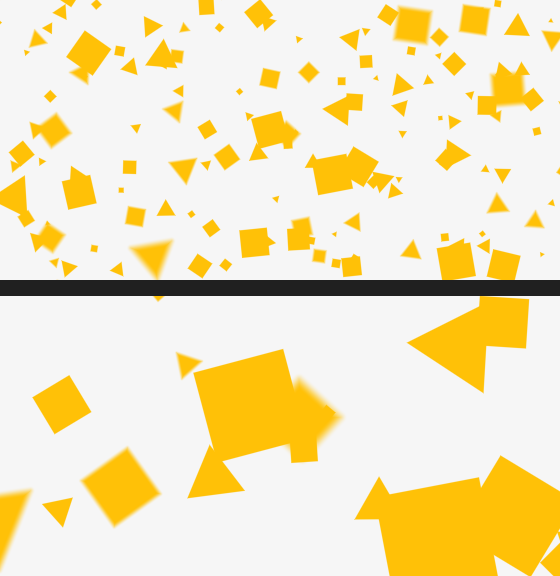
Top: the whole. Bottom: its middle third, enlarged.
Give the GLSL for this background, as a Shadertoy shader.

```glsl
// Amber squares and triangles scattered over pale grey, some sharp, some out of focus.
// Three jittered grids (large, medium, small) each place at most one shape per cell;
// shapes are distance functions, and gradient noise gathers the small ones in clumps.

const vec3 PAPER = vec3(0.963);
const vec3 AMBER = vec3(1.0, 0.757, 0.027);

// Lengths are fractions of the canvas height.
struct Layer { float cell; float density; float minSide; float maxSide; float clumping; };
const Layer LARGE  = Layer(0.25,  0.70, 0.070, 0.130, 0.0);
const Layer MEDIUM = Layer(0.167, 0.75, 0.042, 0.068, 0.4);
const Layer SMALL  = Layer(0.125, 0.45, 0.014, 0.036, 1.6);

const float JITTER = 0.8;           // share of the cell a centre may roam
const float TILT = 0.26;            // largest lean away from the main directions
const float TRIANGLE_SHARE = 0.5;
const float TRIANGLE_SCALE = 1.22;  // triangle side relative to square side
const float BLURRED_SHARE = 0.4;
const float BLUR = 0.15;            // largest half width of the blur, per side
const float CLUMP_FREQUENCY = 2.2;
const vec2 RANK_STEP = vec2(0.7549, 0.5698);  // spreads sizes evenly over cells
const float QUARTER_TURN = 1.5708;

// Three random values in 0..1 from an integer lattice point.
vec3 hash3(vec2 cell, int seed) {
    uvec3 v = uvec3(ivec3(ivec2(cell) + 1000, seed));
    v = v * 1664525u + 1013904223u;
    v.x += v.y * v.z; v.y += v.z * v.x; v.z += v.x * v.y;
    v ^= v >> 16u;
    v.x += v.y * v.z; v.y += v.z * v.x; v.z += v.x * v.y;
    return vec3(v >> 8u) / 16777216.0;
}

float gradientDot(vec2 corner, vec2 p) {
    float angle = 4.0 * QUARTER_TURN * hash3(corner, 91).x;
    return dot(vec2(cos(angle), sin(angle)), p - corner);
}

float gradientNoise(vec2 p) {
    vec2 i = floor(p), f = p - i;
    vec2 u = f * f * f * (f * (f * 6.0 - 15.0) + 10.0);
    vec2 e = vec2(1.0, 0.0);
    return mix(mix(gradientDot(i, p), gradientDot(i + e.xy, p), u.x),
               mix(gradientDot(i + e.yx, p), gradientDot(i + e.xx, p), u.x), u.y);
}

mat2 rotation(float a) {
    float c = cos(a), s = sin(a);
    return mat2(c, s, -s, c);
}

float squareDistance(vec2 p, float side) {
    vec2 d = abs(p) - 0.5 * side;
    return length(max(d, 0.0)) + min(max(d.x, d.y), 0.0);
}

// Equilateral triangle centred on its centroid.
float triangleDistance(vec2 p, float side) {
    const float k = sqrt(3.0);
    float h = 0.5 * side;
    p = vec2(abs(p.x) - h, p.y + h / k);
    if (p.x + k * p.y > 0.0) p = 0.5 * vec2(p.x - k * p.y, -k * p.x - p.y);
    p.x -= clamp(p.x, -2.0 * h, 0.0);
    return -length(p) * sign(p.y);
}

// Share of the paper left visible at p by one layer of shapes.
float visiblePaper(vec2 p, Layer layer, int seed, float pixel) {
    float visible = 1.0;
    vec2 home = floor(p / layer.cell);
    for (int y = -1; y <= 1; y++)
    for (int x = -1; x <= 1; x++) {
        vec2 cell = home + vec2(x, y);
        vec3 place = hash3(cell, seed);
        vec3 look = hash3(cell, seed + 1);
        vec2 centre = (cell + 0.5 + JITTER * (place.xy - 0.5)) * layer.cell;

        // The rank decides both presence and size.
        float clump = layer.clumping * gradientNoise(centre * CLUMP_FREQUENCY);
        float density = layer.density * (1.0 + clump);
        float rank = fract(dot(cell, RANK_STEP) + 0.37 * float(seed));
        if (rank >= density) continue;
        float side = mix(layer.minSide, layer.maxSide, rank / density);

        // Triangles lean around quarter turns, squares around eighth turns.
        bool isTriangle = look.x < TRIANGLE_SHARE;
        float turn = floor(place.z * 4.0) * QUARTER_TURN * (isTriangle ? 1.0 : 0.5);
        float lean = TILT * (2.0 * look.y - 1.0);
        vec2 q = rotation(turn + lean) * (p - centre);
        float d = isTriangle ? triangleDistance(q, side * TRIANGLE_SCALE)
                             : squareDistance(q, side);

        float focus = look.z / BLURRED_SHARE;
        float blur = focus < 1.0 ? BLUR * side * mix(0.3, 1.0, focus) : 0.0;
        float edge = max(blur, 0.75 * pixel);
        visible *= smoothstep(-edge, edge, d);
    }
    return visible;
}

void mainImage(out vec4 fragColor, in vec2 fragCoord) {
    float pixel = 1.0 / iResolution.y;
    vec2 p = fragCoord * pixel;
    float paper = visiblePaper(p, LARGE, 11, pixel)
                * visiblePaper(p, MEDIUM, 23, pixel)
                * visiblePaper(p, SMALL, 37, pixel);
    fragColor = vec4(mix(AMBER, PAPER, paper), 1.0);
}
```
